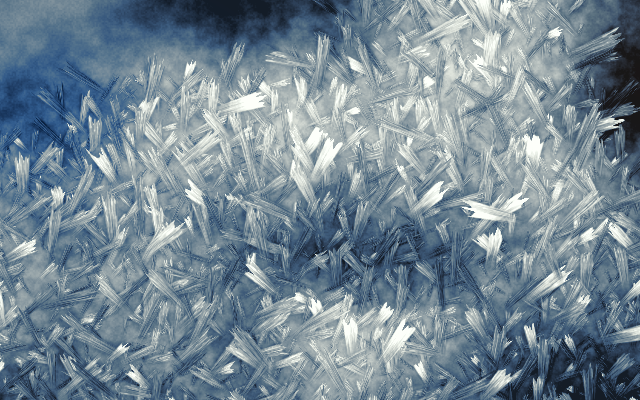
Write a Shadertoy shader that draws this texture.

```glsl
// Sunlit hoar frost: fans of fibrous ice blades over a softly lit snow bank.
// Jittered grids of blades are painted from small to large and back to front;
// a broad light field sets their tone, and a palette turns tone into colour.

#define LAYERS 6
#define SMALL_CELL 0.046
#define LARGE_CELL 0.112
#define BLADE_WIDTH 0.17
#define LEAN 1.25
#define FACET_VARIATION 0.30
#define FIBRE_CONTRAST 0.30
#define TIP_GLINT 0.30
#define CONTRAST 1.12

const vec3 PALETTE[6] = vec3[6](
    vec3(0.17, 0.24, 0.33), vec3(0.24, 0.35, 0.47), vec3(0.35, 0.45, 0.52),
    vec3(0.49, 0.56, 0.60), vec3(0.67, 0.71, 0.71), vec3(0.86, 0.88, 0.85));
const float TONES[6] = float[6](0.24, 0.34, 0.44, 0.55, 0.70, 0.86);

float hash(vec2 p) {
    vec3 q = fract(vec3(p.xyx) * 0.1031);
    q += dot(q, q.yzx + 33.33);
    return fract((q.x + q.y) * q.z);
}

float noise(vec2 p) {
    vec2 i = floor(p), f = fract(p);
    f = f * f * (3.0 - 2.0 * f);
    return mix(mix(hash(i), hash(i + vec2(1, 0)), f.x),
               mix(hash(i + vec2(0, 1)), hash(i + vec2(1, 1)), f.x), f.y);
}

float fbm(vec2 p) {
    float sum = 0.0, gain = 0.5;
    for (int i = 0; i < 5; i++) {
        sum += gain * noise(p);
        p = mat2(1.6, 1.2, -1.2, 1.6) * p + 7.3;
        gain *= 0.5;
    }
    return sum;
}

float blob(vec2 p, vec2 centre, vec2 radius) {
    vec2 d = (p - centre) / radius;
    return exp(-dot(d, d));
}

// Broad sunlight and shadow across the bank
float lightField(vec2 p) {
    float v = 0.51 + 0.16 * (noise(p * 5.0 + 3.0) - 0.5);
    v += 0.28 * blob(p, vec2(0.67, 0.70), vec2(0.42, 0.17));
    v += 0.23 * blob(p, vec2(1.19, 0.88), vec2(0.27, 0.17));
    v += 0.22 * blob(p, vec2(1.40, 0.47), vec2(0.22, 0.16));
    v += 0.13 * blob(p, vec2(0.17, 0.40), vec2(0.28, 0.15));
    v += 0.20 * blob(p, vec2(0.88, 0.14), vec2(0.24, 0.14));
    v -= 0.19 * blob(p, vec2(0.95, 0.38), vec2(0.30, 0.11));
    v -= 0.27 * blob(p, vec2(1.50, 0.04), vec2(0.26, 0.20));
    v -= 0.20 * blob(p, vec2(0.08, 0.72), vec2(0.22, 0.17));
    v -= 0.30 * blob(p, vec2(0.58, 1.00), vec2(0.32, 0.14));
    v -= 0.34 * blob(p, vec2(1.60, 0.78), vec2(0.15, 0.22));
    v -= 0.10 * blob(p, vec2(0.20, 0.00), vec2(0.45, 0.14));
    return v;
}

// Height of the crest below which blades grow
float crest(float x) {
    return mix(0.66, 0.83, smoothstep(0.0, 0.35, x))
         + 0.32 * smoothstep(0.75, 0.95, x) - 0.55 * smoothstep(1.35, 1.6, x);
}

// Paint one blade rooted in a grid cell over the tone v
float paintBlade(float v, vec2 p, vec2 cell, float size, float layer) {
    vec2 id = cell + layer * 57.0 + 200.0;
    vec2 root = (cell + vec2(hash(id), hash(id + 11.5))) * size;
    float pick = hash(id + 23.1), facet = hash(id + 37.7);
    if (pick > 0.86 || root.y > crest(root.x) - 0.05) return v;

    float cluster = noise(root * 9.0 + 40.0) - 0.5;
    float angle = clamp((hash(id + 51.3) * 2.0 - 0.9) * LEAN + cluster, -1.35, 1.35);
    vec2 dir = vec2(sin(angle), cos(angle));
    float len = size * mix(1.0, 1.8, hash(id + 67.9));
    float s = dot(p - root, dir) / len;
    if (s < 0.0 || s > 1.0) return v;

    // Fibres spread from the root and end at uneven lengths
    float halfWidth = size * BLADE_WIDTH * mix(0.6, 1.2, facet) * (0.45 + 0.55 * s);
    float t = dot(p - root, vec2(dir.y, -dir.x)) / halfWidth;
    if (abs(t) > 2.0) return v;
    float seed = pick * 91.0;
    float fibreEnd = 0.70 + 0.27 * noise(vec2(t * 4.0 + seed, seed));
    float soft = 1.1 / iResolution.y;
    float side = 1.0 - smoothstep(-soft, soft, (abs(t) - 1.0) * halfWidth);
    float end = 1.0 - smoothstep(-soft, soft, (s - fibreEnd) * len);
    float grow = smoothstep(0.0, 0.45, s);

    float fibre = noise(vec2(t * 5.0 + seed, s * 3.0)) - 0.5;
    fibre += 0.6 * (noise(vec2(t * 9.0 - seed, s * 6.0)) - 0.5);
    float tip = smoothstep(0.35, 0.95, s / fibreEnd);
    float glint = smoothstep(0.5, 0.85, noise(vec2(t * 6.0 + seed, s * 13.0)));
    float tone = lightField(root + dir * len * 0.6) - 0.05;
    tone += FACET_VARIATION * (facet - 0.5) + FIBRE_CONTRAST * fibre - 0.05 * t;
    tone += TIP_GLINT * tip * (0.25 + 0.6 * glint) * (0.4 + facet);
    tone += 0.28 * step(0.93, facet) * tip;

    v -= 0.07 * grow * end * (1.0 - smoothstep(0.8, 2.0, abs(t)));
    return mix(v, tone, 0.86 * grow * side * end);
}

void mainImage(out vec4 fragColor, in vec2 fragCoord) {
    vec2 p = fragCoord / iResolution.y;

    // Granular snow, smoother in the distant upper left
    float haze = blob(p, vec2(0.0, 1.0), vec2(0.45, 0.25));
    float v = lightField(p) - 0.06 + 0.30 * (fbm(p * 7.0) - 0.48);
    v += mix(0.32, 0.06, haze) * (fbm(p * 38.0) - 0.48);

    // Blades: lower rows cover the rows behind them
    for (int k = 0; k < LAYERS; k++) {
        float layer = float(k);
        float size = mix(SMALL_CELL, LARGE_CELL, layer / float(LAYERS - 1));
        vec2 home = floor(p / size);
        for (int y = 1; y >= -2; y--)
            for (int x = -2; x <= 2; x++)
                v = paintBlade(v, p, home + vec2(x, y), size, layer);
    }
    v += 0.05 * (noise(p * 260.0) - 0.5);
    v = 0.53 + (v - 0.53) * CONTRAST;

    // Tone to colour, with bluer shade on the left and greyer on the right
    vec3 colour = PALETTE[0] * clamp(v / TONES[0], 0.45, 1.0);
    for (int i = 1; i < 6; i++)
        colour = mix(colour, PALETTE[i],
                     clamp((v - TONES[i - 1]) / (TONES[i] - TONES[i - 1]), 0.0, 1.0));
    colour += 0.6 * clamp(v - TONES[5], 0.0, 0.22);
    float shade = 1.0 - smoothstep(0.3, 0.65, v);
    colour += shade * vec3(-0.05, 0.01, 0.09) * blob(p, vec2(0.1, 0.7), vec2(0.4, 0.25));
    colour += shade * vec3(0.02, -0.02, -0.06) * blob(p, vec2(1.6, 0.8), vec2(0.2, 0.3));
    fragColor = vec4(clamp(colour, 0.0, 1.0), 1.0);
}
```
